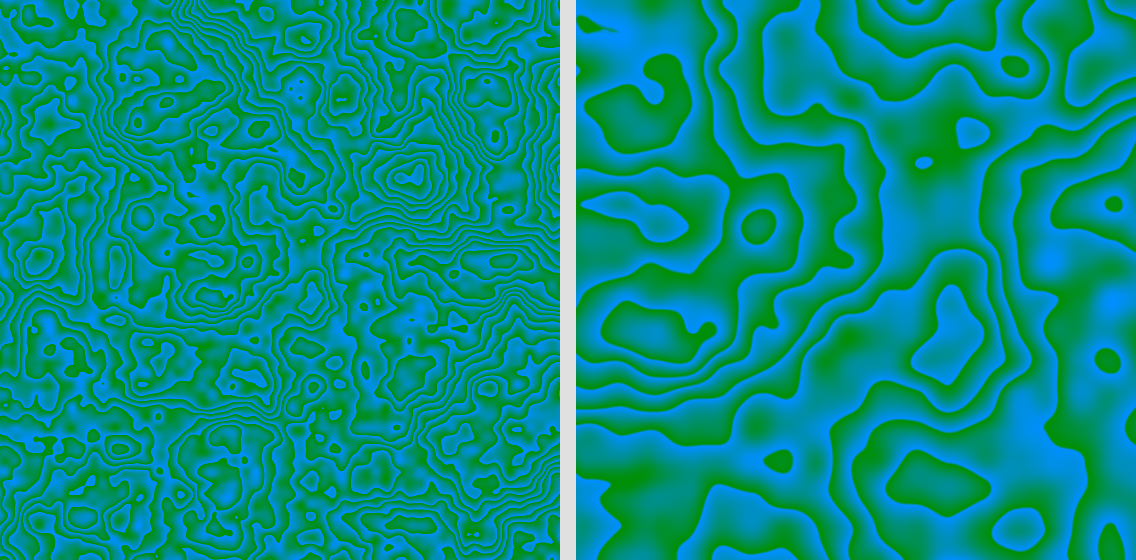
Left, the full canvas; right, a detail of the centre.
A three.js fragment shader for this texture:

```glsl
varying vec2 vUv;

const float GREEN_LEVEL = 0.56;    // constant green under the blue ramp
const float BASE_CELLS = 6.4;      // lattice cells across the canvas, first octave
const float BASE_HEIGHT = 8.0;     // contour bands spanned by the first octave
const int OCTAVES = 4;
const float LACUNARITY = 2.0;
const float GAIN = 0.5;
const float SWELL_HEIGHT = 0.9;    // bands spanned by each broad sine
const float SWELL_FREQUENCY = 9.0;
const float EDGE_WIDTH = 0.0014;   // softness of a band edge, in canvas units
const float SLOPE_STEP = 0.0007;
const vec2 OCTAVE_SHIFT = vec2(17.37, 41.73);

float hash(vec2 cell) {
  vec3 p = fract(cell.xyx * 0.1031);
  p += dot(p, p.yzx + 33.33);
  return fract((p.x + p.y) * p.z);
}

// Lattice noise keeps the axis-aligned, angular turns of the contours
float valueNoise(vec2 p) {
  vec2 cell = floor(p);
  vec2 f = fract(p);
  vec2 blend = f * f * (3.0 - 2.0 * f);
  float low = mix(hash(cell), hash(cell + vec2(1.0, 0.0)), blend.x);
  float high = mix(hash(cell + vec2(0.0, 1.0)), hash(cell + vec2(1.0)), blend.x);
  return mix(low, high, blend.y);
}

// Broad swell from layered, mutually bent sines
float swell(vec2 uv) {
  vec2 p = uv * SWELL_FREQUENCY;
  float first = sin(p.x + 1.3 * sin(0.7 * p.y + 0.4));
  float second = sin(1.2 * p.y - 0.5 * p.x + first);
  return SWELL_HEIGHT * (first + second);
}

float terrain(vec2 uv) {
  float height = swell(uv);
  float amplitude = BASE_HEIGHT;
  vec2 p = uv * BASE_CELLS + OCTAVE_SHIFT;
  for (int i = 0; i < OCTAVES; i++) {
    height += amplitude * valueNoise(p);
    amplitude *= GAIN;
    p = p * LACUNARITY + OCTAVE_SHIFT;
  }
  return height;
}

// Rising ramp with a short, smooth fall that keeps the values evenly spread
float softSawtooth(float x, float fall) {
  float phase = fract(x);
  return min(phase / (1.0 - fall), (1.0 - phase) / fall);
}

void main() {
  // Slope sets the fall so that every edge has the same width on the canvas
  float height = terrain(vUv);
  vec2 slope = vec2(terrain(vUv + vec2(SLOPE_STEP, 0.0)),
                    terrain(vUv + vec2(0.0, SLOPE_STEP))) - height;
  float fall = clamp(length(slope) / SLOPE_STEP * EDGE_WIDTH, 0.002, 0.5);

  float blue = softSawtooth(height, fall);
  gl_FragColor = vec4(0.0, GREEN_LEVEL, blue, 1.0);
}
```
